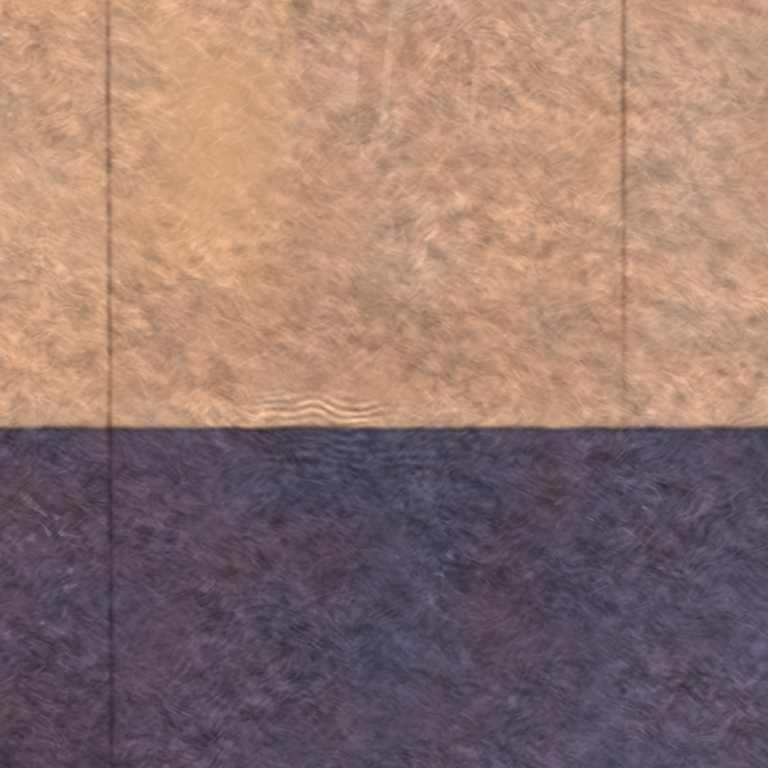
This texture is drawn by a WebGL 1 fragment shader. Its source:

```glsl
precision highp float;
// Weathered plaster wall: warm tan panels above a dark violet dado, cut by thin seams.
// Soft colour patches set the broad tones; crossed fields of short strokes and
// fine grain roughen them, with ripples, scratches and pale flecks on top.

uniform vec2 u_resolution;

float hash(vec2 p) {
  return fract(sin(dot(p, vec2(127.1, 311.7))) * 43758.5453);
}

float noise(vec2 p) {
  vec2 i = floor(p), f = fract(p);
  f = f * f * (3.0 - 2.0 * f);
  return mix(mix(hash(i), hash(i + vec2(1.0, 0.0)), f.x),
             mix(hash(i + vec2(0.0, 1.0)), hash(i + vec2(1.0, 1.0)), f.x), f.y);
}

float fbm(vec2 p) {
  float sum = 0.0, amp = 0.5;
  for (int i = 0; i < 4; i++) {
    sum += amp * noise(p);
    p = mat2(1.6, 1.2, -1.2, 1.6) * p + 7.3;
    amp *= 0.55;
  }
  return sum / 1.01;
}

vec2 rotate(vec2 p, float a) {
  return mat2(cos(a), -sin(a), sin(a), cos(a)) * p;
}

// Soft elliptical mask, one at its centre.
float blob(vec2 p, vec2 centre, vec2 radius) {
  vec2 d = (p - centre) / radius;
  return exp(-dot(d, d));
}

// Soft-edged rectangular mask.
float box(vec2 p, vec2 lo, vec2 hi, float blur) {
  vec2 m = smoothstep(lo - blur, lo + blur, p) * (1.0 - smoothstep(hi - blur, hi + blur, p));
  return m.x * m.y;
}

// Short stretched noise, bent by a gentle domain warp.
float strokes(vec2 p, float scale, float angle) {
  vec2 warp = vec2(noise(p * 34.0), noise(p * 34.0 + 31.0)) - 0.5;
  vec2 q = rotate(p + warp * 0.02, angle);
  return noise(q * vec2(0.45, 1.2) * scale);
}

// Two stroke directions, each ruling its own irregular patches.
float crossedStrokes(vec2 p, float scale) {
  float patchMask = smoothstep(0.5, 0.68, noise(p * 16.0 + 9.0));
  return mix(strokes(p, scale, -0.5), strokes(p + 2.3, scale, 0.6), patchMask) - 0.5;
}

float seam(float x, float at, float width) {
  float d = (x - at) / width;
  return exp(-d * d);
}

vec3 upperTone(vec2 p) {
  vec3 c = mix(vec3(0.79, 0.615, 0.49), vec3(0.77, 0.61, 0.51), smoothstep(0.2, 0.95, p.x));
  c = mix(c, vec3(0.73, 0.57, 0.475), 0.6 * box(p, vec2(0.38, 0.5), vec2(0.63, 1.2), 0.015));
  c = mix(c, vec3(0.85, 0.65, 0.48), 0.7 * blob(p, vec2(0.29, 0.80), vec2(0.09, 0.17)));
  c = mix(c, vec3(0.84, 0.67, 0.54), 0.4 * blob(p, vec2(0.21, 0.96), vec2(0.09, 0.12)));
  c = mix(c, vec3(0.79, 0.61, 0.48), 0.5 * blob(p, vec2(0.72, 0.74), vec2(0.09, 0.16)));
  c = mix(c, vec3(0.85, 0.69, 0.56), 0.5 * blob(p, vec2(0.05, 0.70), vec2(0.09, 0.12)));
  c = mix(c, vec3(0.71, 0.545, 0.45), 0.55 * box(p, vec2(0.16, 0.48), vec2(0.81, 0.62), 0.03));
  return mix(c, vec3(0.80, 0.64, 0.54), 0.4 * box(p, vec2(0.0, 0.43), vec2(1.1, 0.48), 0.02));
}

vec3 lowerTone(vec2 p) {
  vec3 c = mix(vec3(0.335, 0.285, 0.345), vec3(0.33, 0.295, 0.36), smoothstep(0.3, 0.9, p.x));
  c = mix(c, vec3(0.27, 0.27, 0.34), 0.65 * blob(p, vec2(0.49, 0.38), vec2(0.14, 0.10)));
  c = mix(c, vec3(0.29, 0.285, 0.36), 0.6 * blob(p, vec2(0.51, 0.18), vec2(0.07, 0.16)));
  c = mix(c, vec3(0.29, 0.245, 0.30), 0.5 * blob(p, vec2(0.70, 0.22), vec2(0.12, 0.13)));
  c = mix(c, vec3(0.30, 0.245, 0.31), 0.7 * blob(p, vec2(0.43, 0.31), vec2(0.045, 0.06)));
  c = mix(c, vec3(0.365, 0.335, 0.42), 0.65 * blob(p, vec2(0.92, 0.05), vec2(0.22, 0.20)));
  return mix(c, vec3(0.285, 0.235, 0.30), 0.5 * blob(p, vec2(0.05, 0.0), vec2(0.14, 0.15)));
}

void main() {
  vec2 p = gl_FragCoord.xy / u_resolution;
  float edge = 0.443 + 0.002 * (noise(vec2(p.x * 40.0, 2.0)) - 0.5);
  float upper = smoothstep(edge - 0.004, edge + 0.004, p.y);
  vec3 col = mix(lowerTone(p), upperTone(p), upper);

  // Mottling, stroke marks and grain, quieter on the smooth warm patch.
  float mottle = fbm(rotate(p, -0.4) * vec2(38.0, 62.0)) - 0.5;
  float marks = 0.55 * crossedStrokes(p, 120.0) + 0.6 * crossedStrokes(p + 3.7, 215.0);
  float grain = noise(rotate(p, 0.3) * vec2(230.0, 290.0)) - 0.5;
  float rough = 1.0 - 0.55 * upper * blob(p, vec2(0.28, 0.85), vec2(0.10, 0.15));
  rough *= 0.7 + 0.6 * noise(p * 18.0 + 5.0);
  float tone = mottle * mix(0.42, 0.34, upper) + marks * mix(0.40, 0.20, upper) + grain * mix(0.15, 0.07, upper);
  col *= 1.0 + rough * tone;
  col += vec3(0.025, 0.0, -0.025) * (fbm(p * 14.0 + 17.0) - 0.5) * 2.0;

  // Ripples bunched around the dividing edge.
  float wave = p.y + 0.03 * noise(p * vec2(15.0, 9.0)) + 0.012 * noise(p * 34.0);
  float rippleMask = blob(p, vec2(0.42, 0.465), vec2(0.09, 0.022))
                   + blob(p, vec2(0.46, 0.405), vec2(0.11, 0.035));
  col *= 1.0 + 0.15 * rippleMask * sin(wave * 560.0) * noise(p * 45.0) * 1.6;

  // Long scratches falling from the top, and pale steep scuffs below them.
  float scratch = smoothstep(0.45, 0.85, noise(vec2((p.x - 0.08 * p.y) * 95.0, p.y * 9.0)));
  col += 0.06 * scratch * box(p, vec2(0.44, 0.82), vec2(0.63, 1.1), 0.03);
  float scuff = smoothstep(0.5, 0.85, strokes(p, 85.0, 1.0));
  float scuffMask = blob(p, vec2(0.55, 0.72), vec2(0.05, 0.07)) + blob(p, vec2(0.59, 0.93), vec2(0.04, 0.03));
  col += vec3(0.12, 0.12, 0.11) * scuff * upper * scuffMask;

  // Pale flecks, denser in a few worn places on the dado.
  float fleck = smoothstep(0.2, 0.45, crossedStrokes(p + 5.1, 135.0));
  float worn = blob(p, vec2(0.80, 0.335), vec2(0.09, 0.03)) + blob(p, vec2(0.07, 0.25), vec2(0.04, 0.15))
             + blob(p, vec2(0.57, 0.28), vec2(0.045, 0.05));
  col += vec3(0.13, 0.13, 0.14) * fleck * mix(0.3 + 0.8 * worn, 0.35, upper);

  // Worn, softened seams and the shaded dividing edge.
  float wobble = 0.0015 * (noise(vec2(p.y * 38.0, 4.0)) - 0.5);
  float wear = 0.5 + 0.8 * noise(p * vec2(20.0, 70.0));
  float leftSeam = seam(p.x + wobble, 0.1455 - 0.005 * p.y, 0.004) * mix(0.26, 0.25, upper);
  float rightSeam = seam(p.x + wobble, 0.812, 0.004) * upper * mix(0.10, 0.24, smoothstep(0.5, 0.8, p.y));
  col *= 1.0 - (leftSeam + rightSeam) * wear * vec3(0.9, 1.0, 1.05);
  col *= 1.0 - 0.18 * seam(p.y, edge, 0.005) * (0.5 + noise(vec2(p.x * 30.0, 8.0)));
  gl_FragColor = vec4(clamp(col, 0.0, 1.0), 1.0);
}
```
